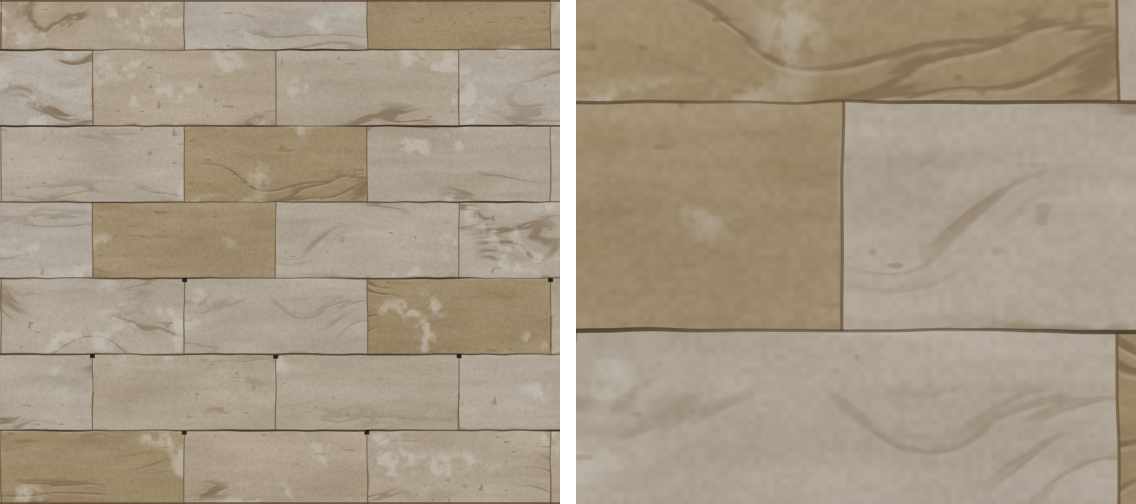
Left, the full canvas; right, a detail of the centre.
A Shadertoy shader for this texture:

```glsl
// Weathered limestone wall in running bond: seven courses of long sawn blocks.
// Each block takes a tone from a short list; layered noise adds bedding cracks,
// slanted marbling, stains, pits and scuffs, and wears the thin joints.

#define COURSE 0.151
#define BLOCK 0.364
#define ASPECT 1.113
#define JOINT 0.0011
#define CRACKS 0.75
#define MOTTLE 0.085
#define GRAIN 0.035
#define WEAR 0.008

const vec3 PALE = vec3(0.695, 0.665, 0.625);
const vec3 CREAM = vec3(0.665, 0.610, 0.530);
const vec3 TAN = vec3(0.605, 0.535, 0.420);
const vec3 STAIN = vec3(0.48, 0.39, 0.27);
const vec3 CREVICE = vec3(0.30, 0.23, 0.16);
const vec3 CHALK = vec3(0.77, 0.75, 0.71);

// Block tones from the bottom course up: 0 pale, 1 tan; negative means marbled.
const float TONES[28] = float[28](
    1.00, 0.40, 0.32, 0.35,
    0.18, 0.32, 0.28, 0.18,
    0.22, 0.18, 1.08, 0.30,
    0.06, 0.90, 0.20, 0.18,
    0.18, 1.00, 0.25, 0.20,
    0.04, -0.36, 0.28, 0.12,
    -0.38, 0.10, 1.00, 0.30);

float hash(vec2 p) {
    vec3 q = fract(vec3(p.xyx) * 0.1031);
    q += dot(q, q.yzx + 33.33);
    return fract((q.x + q.y) * q.z);
}

float noise(vec2 p) {
    vec2 i = floor(p), f = fract(p);
    f = f * f * (3.0 - 2.0 * f);
    vec2 e = vec2(0.0, 1.0);
    return mix(mix(hash(i), hash(i + e.yx), f.x),
               mix(hash(i + e), hash(i + e.yy), f.x), f.y);
}

float fbm(vec2 p) {
    float sum = 0.0, amp = 0.5;
    for (int i = 0; i < 5; i++) {
        sum += amp * noise(p);
        p = mat2(1.9, 0.25, -0.25, 1.9) * p + 17.3;
        amp *= 0.5;
    }
    return sum / 0.97;
}

// x: sharp crack, y: soft stain around it.
vec2 veins(vec2 p, vec2 seed, bool marbled) {
    vec2 s = marbled
        ? vec2(dot(p, vec2(0.45, 0.89)) * 7.0, dot(p, vec2(0.89, -0.45)) * 15.0)
        : p * vec2(4.5, 23.0);
    s.y += 1.6 * (noise(p * 9.0 + seed) - 0.5);
    float ridge = 1.0 - abs(2.0 * fbm(s + seed) - 1.0);
    float patches = noise(p * (marbled ? vec2(9.0) : vec2(6.0, 17.0)) + seed.yx);
    float mask = smoothstep(0.48, 0.78, patches);
    return mask * vec2(smoothstep(0.90, 0.985, ridge), smoothstep(0.60, 1.0, ridge));
}

void mainImage(out vec4 fragColor, in vec2 fragCoord) {
    vec2 uv = fragCoord / iResolution.xy;
    vec2 p = uv * vec2(ASPECT, 1.0);
    float px = 1.0 / iResolution.y;

    // Running bond with slightly uneven joints
    vec2 bent = p + 0.0022 * (vec2(noise(p * 22.0), noise(p * 31.0 + 7.0)) - 0.5);
    float course = clamp(floor((bent.y + 0.005) / COURSE), 0.0, 6.0);
    float odd = mod(course, 2.0);
    vec2 cell = vec2((bent.x - 0.002) / BLOCK + 0.5 * odd, (bent.y + 0.005) / COURSE);
    vec2 id = vec2(clamp(floor(cell.x), 0.0, 3.0), course);
    vec2 f = fract(cell);
    vec2 edge = min(f, 1.0 - f) * vec2(BLOCK, COURSE);
    vec2 seed = 40.0 * vec2(hash(id + 3.1), hash(id + 8.7));

    // Block tone, mottling and fine grain
    float tone = TONES[int(id.y) * 4 + int(id.x)];
    bool marbled = tone < 0.0;
    tone = abs(tone);
    vec3 col = mix(PALE, CREAM, smoothstep(0.0, 0.45, tone));
    col = mix(col, TAN, smoothstep(0.45, 1.0, tone));
    float cloud = fbm(p * vec2(7.0, 14.0) + seed);
    float streak = fbm(p * vec2(9.0, 75.0) + seed.yx);
    col += MOTTLE * (cloud - 0.5) + 0.06 * (streak - 0.5) * vec3(0.8, 1.0, 1.2);
    col += GRAIN * (noise(p * 230.0) - 0.5);

    // Cracks, lit on their lower lip
    vec2 vein = veins(p, seed, marbled);
    float lip = veins(p + vec2(-0.001, 0.0035), seed, marbled).x;
    float strength = CRACKS * (marbled ? 0.8 : mix(0.25, 1.0, hash(id + 5.5)));
    col = mix(col, STAIN, strength * 0.38 * vein.y);
    col = mix(col, CHALK, strength * 0.35 * max(lip - vein.x, 0.0));
    col = mix(col, mix(STAIN, CREVICE, 0.4), strength * 0.75 * vein.x);

    // Pits and chalky scuffs
    float pit = smoothstep(0.87, 0.96, noise(p * vec2(62.0, 105.0) + seed));
    col = mix(col, STAIN, 0.45 * pit * smoothstep(0.4, 0.7, cloud));
    float scuff = smoothstep(0.66, 0.85, noise(p * vec2(13.0, 18.0) + seed.yx));
    col = mix(col, CHALK, 0.6 * scuff * smoothstep(0.45, 0.7, fbm(p * 45.0)));

    // Chipped arrises beside the joints
    float worn = smoothstep(0.5, 0.8, noise(p * vec2(17.0, 12.0) + seed));
    float rim = 1.0 - smoothstep(0.0, WEAR * (0.3 + noise(p * 60.0)), min(edge.x * 1.8, edge.y));
    col = mix(col, f.y > 0.5 ? CHALK : STAIN, 0.55 * worn * rim);

    // Thin upright joints, darker level joints, and stained outer rims
    float depth = noise(p * vec2(8.0, 11.0) + 4.0);
    vec2 width = JOINT * vec2(0.9, 0.7 + depth);
    vec2 line = 1.0 - smoothstep(width - 0.7 * px, width + 0.9 * px, edge);
    col = mix(col, mix(STAIN, CREVICE, 0.35), 0.75 * line.x);
    col = mix(col, CREVICE * (1.1 - 0.5 * depth), (0.5 + 0.45 * depth) * line.y);
    float rimY = min(uv.y, 1.0 - uv.y);
    col = mix(col, vec3(0.36, 0.25, 0.18), 0.75 * (1.0 - smoothstep(0.002, 0.005, rimY)));

    // Small open holes where joints meet in the lower courses
    vec2 corner = abs(vec2((f.x - step(0.5, f.x)) * BLOCK, (1.0 - f.y) * COURSE - 0.003));
    float nearest = floor(cell.x + 0.5);
    float open = step(course, 2.0) * step(0.4, hash(vec2(nearest, course) + 2.3) + odd);
    float hole = 1.0 - smoothstep(0.003, 0.0045 + px, max(corner.x, corner.y));
    col = mix(col, vec3(0.11, 0.08, 0.06), 0.9 * open * hole);

    fragColor = vec4(clamp(col, 0.0, 1.0), 1.0);
}
```
